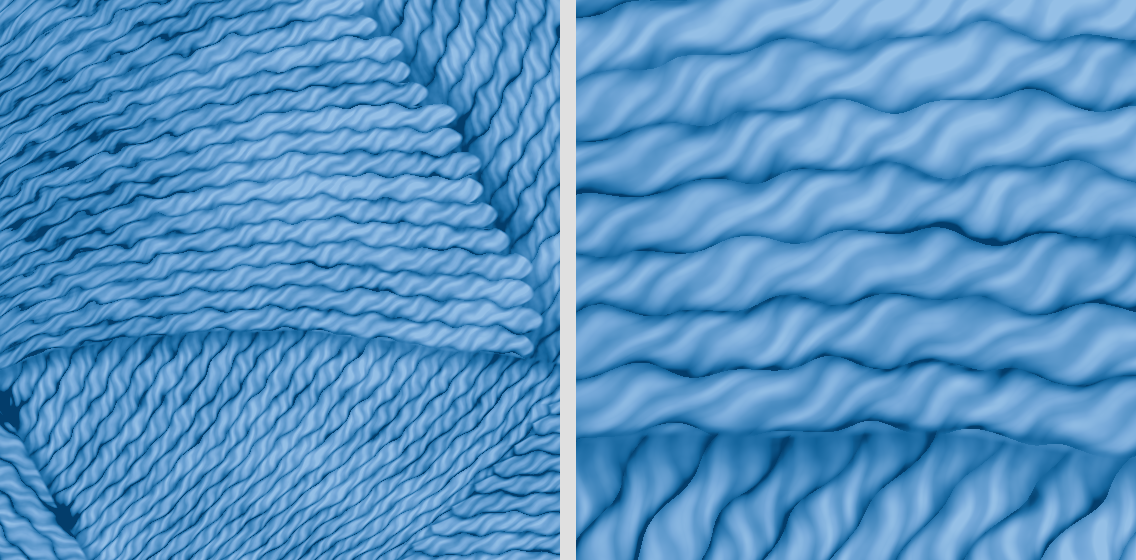
Left: the whole. Right: its middle third, enlarged.
Write a three.js fragment shader that draws this texture.

```glsl
// Balls of blue twisted cotton yarn: an arched band of strands over fanned windings.
varying vec2 vUv;

float hash(vec2 p) {
  p = fract(p * vec2(0.1031, 0.1137));
  p += dot(p, p.yx + 33.33);
  return fract((p.x + p.y) * p.x * 17.0);
}

// Cellular noise: distance to the nearest scattered point
float cellular(vec2 p) {
  vec2 cell = floor(p);
  float nearest = 2.0;
  for (int j = -1; j <= 1; j++) {
    for (int i = -1; i <= 1; i++) {
      vec2 c = cell + vec2(float(i), float(j));
      vec2 point = c + vec2(hash(c + 71.0), hash(c + 213.0));
      nearest = min(nearest, length(point - p));
    }
  }
  return nearest;
}

// Brightness of parallel strands; along is in canvas units, across in strands
float yarn(float along, float across) {
  // Bulging plies make the strand edges uneven
  across += 0.07 * sin(along * 107.0 + across * 3.0) + 0.06 * sin(along * 61.0 - across * 5.0);
  float row = floor(across);
  float f = across - row - 0.5;
  float rnd = hash(vec2(row + 90.0, 17.0));
  float body = 1.0 - 4.0 * f * f;

  // Plies wind diagonally around each strand, with fibres running along them
  float turn = along * 32.0 - f * 1.6 + rnd * 7.0 + 0.3 * sin(along * 23.0 + row * 2.0);
  float ply = 0.5 + 0.5 * cos(6.2832 * turn);
  float fibre = cellular(vec2(turn * 2.6 + 60.0, across * 1.8 + 90.0));

  // Gaps between strands open and close along their length
  float gap = 0.5 + 0.3 * sin(along * 13.0 + row * 2.4) + 0.2 * sin(along * 37.0 + row * 4.1);
  float round = smoothstep(-0.55 + 0.65 * gap, 0.95, body);
  return -0.02 + 0.62 * round + 0.34 * (ply - 0.45) * smoothstep(-0.1, 0.8, body)
    + 0.2 * (0.5 - fibre) + 0.16 * (rnd - 0.5) + 0.1 * f;
}

float ramp(float a, float b, float h) {
  return clamp((h - a) / (b - a), 0.0, 1.0);
}

vec3 cottonBlue(float h) {
  vec3 c = mix(vec3(0.01, 0.24, 0.42), vec3(0.07, 0.39, 0.61), ramp(0.0, 0.1, h));
  c = mix(c, vec3(0.20, 0.49, 0.71), ramp(0.1, 0.27, h));
  c = mix(c, vec3(0.35, 0.59, 0.79), ramp(0.27, 0.48, h));
  c = mix(c, vec3(0.46, 0.66, 0.85), ramp(0.48, 0.69, h));
  return mix(c, vec3(0.58, 0.75, 0.90), ramp(0.69, 0.92, h));
}

float cover(float d) {
  return smoothstep(-0.004, 0.004, d);
}

// Soft contact shadow outside a covering shape
float shadow(float d, float reach) {
  return mix(0.25, 1.0, smoothstep(0.0, reach, -d));
}

void main() {
  // Uneven winding
  vec2 p = vUv;
  p += 0.004 * sin(p.yx * vec2(19.0, 13.0) + vec2(1.0, 4.0));
  p += 0.002 * sin(p.yx * vec2(47.0, 39.0) + p * 21.0);
  float x = p.x;
  float y = p.y;
  float steep = dot(p, vec2(0.5, 0.87));

  // Lower edge of the band, and strand height within the band
  float side = x - 0.38;
  float above = y - 0.41 + (side < 0.0 ? 0.5 : 0.16) * side * side;
  float t = above / (1.0 + 0.45 * (x - 0.4));

  // Fan of windings under the band
  float w = 0.42 - y;
  float fan = (x + 0.45 * w + 0.5 * w * w) / (1.0 - 0.5 * w);
  float h = yarn(steep, -fan / 0.043) * shadow(above, 0.045);

  // Windings in the lower left corner
  float left = 0.14 - x - 0.6 * (y - 0.03);
  h *= shadow(left, 0.04);
  float corner = yarn((x - y) * 0.7, (x * 1.05 + y) / 0.06) - 0.06;
  h = mix(h, corner, cover(left));

  // Windings in the lower right corner, with a notched edge
  float layer = (y - 0.2 * x + 0.12 * x * x) / 0.035;
  float right = x - y - 0.71 - 0.02 * abs(fract(layer) * 2.0 - 1.0);
  h *= shadow(right, 0.02);
  h = mix(h, yarn(x, layer), cover(right));

  // Steep windings at the upper right
  float bend = x - 1.26 * y + 0.43 * y * y;
  float rim = 0.97 - 0.2 * t - 0.8 * t * t - x;
  float upper = yarn(steep, -bend / 0.05) * shadow(rim, 0.06);
  h = mix(h, upper, cover(above));

  // Arched band with staggered, rounded strand ends
  float strand = t / 0.037;
  float row = floor(strand);
  float f = strand - row - 0.5;
  float tc = (row + 0.5) * 0.037;
  float end = 0.97 - 0.2 * tc - 0.8 * tc * tc - x;
  end += 0.06 * (hash(vec2(row + 5.0, 3.0)) - 0.5) - 0.1 * f * f;
  float loose = 1.0 - smoothstep(0.05, 0.55, x + 0.3 * (0.6 - y));
  float frayed = strand + loose * 0.22 * sin(x * 71.0 + row * 2.7);
  float band = yarn(x, mix(strand, frayed, smoothstep(0.5, 0.3, abs(f)) * 0.8));
  band += 0.1 * smoothstep(0.2, 0.6, x) - 0.13 * loose;
  band = mix(band, 0.34, 0.25 * loose);
  h = mix(h, band, cover(above) * cover(end));

  // Deep hollows by the left corner
  h -= 0.7 * exp(-900.0 * dot(p - vec2(0.015, 0.27), p - vec2(0.015, 0.27)));
  h -= 0.6 * exp(-1500.0 * dot(p - vec2(0.115, 0.075), p - vec2(0.115, 0.075)));

  // Broad light and shade, tufts and fuzz
  h += 0.06 * sin(x * 9.0 + 3.0 * sin(y * 7.0)) + 0.04 * sin(y * 27.0 - x * 5.0 + 2.0 * sin(x * 11.0));
  h += 0.16 * (0.5 - cellular(p * vec2(13.0, 17.0) + 40.0)) + 0.05 * (0.5 - cellular(p * 100.0));
  gl_FragColor = vec4(cottonBlue(h + 0.01), 1.0);
}
```
